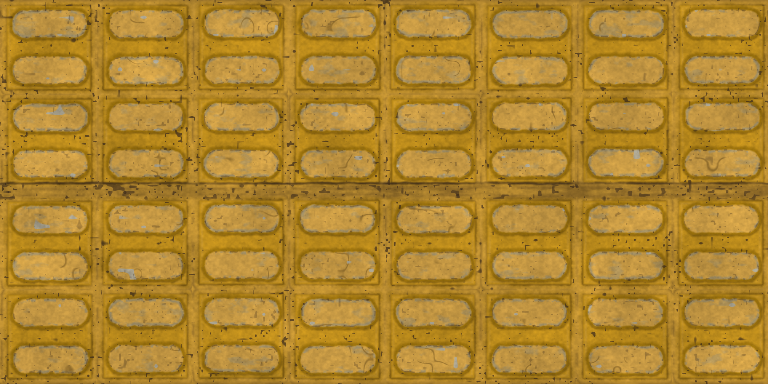
A WebGL 2 fragment shader for this texture:

```glsl
#version 300 es
precision highp float;
// Worn yellow tactile paving: 8 x 4 square plates, each carrying two raised pills.
// Distance functions shape plates, pills and the wide middle seam; layered value
// noise adds grime, chipped rims, broken outlines, fine specks and pits.
uniform vec2 u_resolution;
out vec4 fragColor;

const vec3 FACE   = vec3(0.79, 0.61, 0.27);
const vec3 PLATE  = vec3(0.74, 0.55, 0.11);
const vec3 GUTTER = vec3(0.76, 0.575, 0.20);
const vec3 SKIRT  = vec3(0.60, 0.44, 0.04);
const vec3 SHADE  = vec3(0.42, 0.30, 0.07);
const vec3 SOIL   = vec3(0.50, 0.37, 0.14);
const vec3 CHIP   = vec3(0.60, 0.55, 0.42);
const vec3 PIT    = vec3(0.25, 0.18, 0.11);
const float SEAM_Y = 1.995;

float hash(vec2 p) {
  return fract(sin(dot(p, vec2(127.1, 311.7))) * 43758.5453);
}

float noise(vec2 p) {
  vec2 i = floor(p), f = fract(p);
  f = f * f * (3.0 - 2.0 * f);
  return mix(mix(hash(i), hash(i + vec2(1, 0)), f.x),
             mix(hash(i + vec2(0, 1)), hash(i + vec2(1, 1)), f.x), f.y);
}

float fbm(vec2 p) {
  float sum = 0.0, amp = 0.5;
  for (int i = 0; i < 4; i++) {
    sum += amp * noise(p);
    p = p * 2.03 + 17.3;
    amp *= 0.5;
  }
  return sum / 0.9375;
}

float roundBox(vec2 p, vec2 halfSize, float radius) {
  vec2 q = abs(p) - halfSize + radius;
  return length(max(q, 0.0)) + min(max(q.x, q.y), 0.0) - radius;
}

// Coverage of the inside of a distance field, and of a soft line along it.
float fill(float d, float soft) { return 1.0 - smoothstep(-soft, soft, d); }
float line(float d, float width, float soft) { return fill(abs(d) - width, soft); }

// Ragged fine specks that gather in patches; a lower level gives more of them.
float specks(vec2 p, float scale, float level) {
  float patches = 0.22 * (noise(p * 4.0 + 40.0) - 0.5);
  return smoothstep(level, level + 0.12, noise(p * scale) + patches);
}

// Thin crack where smooth noise crosses its middle value, kept only in places.
float crack(vec2 p, float scale, float keep) {
  float ridge = abs(noise(p * scale) - 0.5);
  return (1.0 - smoothstep(0.0, 0.06, ridge)) * smoothstep(keep, keep + 0.1, noise(p * scale * 0.6 + 21.0));
}

void main() {
  // One unit is one column; y runs downward from the top edge.
  vec2 p = gl_FragCoord.xy / u_resolution.y * 4.0;
  p.y = 4.0 - p.y;
  float soft = max(2.8 / u_resolution.y, 0.008);
  float grain = fbm(p * 26.0);
  float fine = noise(p * 48.0 + 70.0);
  float cloud = fbm(p * 2.6 + 9.0);

  // Locate the plate; the lower pair of rows is pushed down by the seam.
  float lower = step(SEAM_Y, p.y);
  float row = floor((p.y - 0.095 * lower) / 0.97 - 0.005);
  row = clamp(row, 2.0 * lower, 2.0 * lower + 1.0);
  vec2 id = vec2(floor(p.x), row);
  vec2 q = vec2(fract(p.x) - 0.512, p.y - 0.495 - 0.97 * row - 0.095 * lower);
  q += 0.012 * (vec2(hash(id + 1.3), hash(id + 2.9)) - 0.5);

  // Plates: ground, then an outline that is broken and strongest low and right.
  float plate = roundBox(q, vec2(0.437), 0.015) + 0.01 * (grain - 0.5);
  vec3 color = mix(GUTTER, PLATE, fill(plate, 0.012));
  float shadowSide = smoothstep(-0.2, 0.42, max(q.x, q.y));
  float broken = smoothstep(0.25, 0.65, fbm(p * 5.0 + 13.0));
  color = mix(color, SHADE, line(plate - 0.004, 0.008, 0.014) * mix(0.3, 0.95, shadowSide * broken));
  color = mix(color, FACE, 0.5 * line(plate + 0.03, 0.008, 0.016) * (1.0 - 0.5 * broken));
  color = mix(color, SKIRT, 0.35 * fill(-plate - 0.01, 0.01) * fill(plate - 0.04, 0.02) * broken);
  float joint = line(plate - 0.062, 0.008, 0.022);
  color = mix(color, SOIL, joint * smoothstep(0.4, 0.65, fbm(p * 7.0 + 31.0)) * 0.7);

  // Middle seam, and dirt where the sheet ends at top and bottom.
  float seam = p.y - SEAM_Y + 0.03 * (fbm(p * 8.0) - 0.5);
  float stain = smoothstep(0.25, 0.7, fbm(p * vec2(4.0, 16.0) + 5.0));
  float seamDirt = (0.25 + 0.3 * smoothstep(1.5, 4.5, p.x)) * (0.5 + stain);
  color = mix(color, SOIL, line(seam, 0.07, 0.03) * seamDirt);
  color = mix(color, PIT, line(seam + 0.085, 0.01, 0.016) * (0.4 + 0.5 * broken));
  color = mix(color, SHADE, line(seam - 0.075, 0.004, 0.025) * 0.45 * broken);
  color = mix(color, PIT, line(seam, 0.08, 0.02) * specks(p * vec2(0.7, 1.0), 30.0, 0.75) * 0.6);
  color = mix(color, SOIL, fill(min(p.y, 4.0 - p.y) - 0.015, 0.03) * grain);

  // Pills: sloping skirt with a shaded foot, then the rubbed top face.
  float side = step(0.0, q.y);
  vec2 local = vec2(q.x - 0.008, q.y + 0.005 - mix(-0.242, 0.242, side));
  float seed = id.x * 7.0 + id.y * 19.0 + side * 3.0;
  float pill = roundBox(local, vec2(0.388, 0.14), 0.135) + 0.026 * (fbm(p * 15.0) - 0.5);
  color = mix(color, SKIRT, fill(pill - 0.033, 0.024));
  float slope = smoothstep(-0.12, 0.15, local.y + 0.25 * local.x);
  color = mix(color, SHADE, line(pill - 0.028, 0.004, 0.022) * mix(0.15, 0.6, slope));
  float face = fill(pill, 0.013);
  vec3 faceColor = FACE * (0.97 + 0.06 * hash(vec2(seed, 2.3)));
  color = mix(color, faceColor, face);

  // Wear: grey broken rims edged with dark flecks, rubbed patches, rare chips.
  float wear = 0.25 * (hash(vec2(seed, 6.1)) - 0.5);
  float rimWear = smoothstep(0.4, 0.6, fbm(p * 17.0 + 4.0) + wear);
  color = mix(color, CHIP, line(pill + 0.014, 0.012, 0.016) * rimWear * 0.9);
  float flecks = smoothstep(0.5, 0.7, noise(p * 32.0 + 8.0) + 0.5 * wear);
  color = mix(color, PIT, line(pill + 0.004, 0.004, 0.013) * flecks * 0.6);
  float rubbed = smoothstep(0.58, 0.8, fbm(p * vec2(7.0, 12.0) + 50.0) + 0.4 * wear);
  color = mix(color, CHIP, face * rubbed * 0.5);
  color = mix(color, SOIL, face * crack(p, 7.0, 0.68) * 0.6);
  float chip = smoothstep(0.92, 0.96, noise(p * vec2(8.0, 11.0) + 3.0));
  color = mix(color, vec3(0.66, 0.65, 0.60), face * chip * 0.9);

  // Pits gather off the faces; overall grain and stains finish the surface.
  float pits = max(specks(p, 36.0, 0.86), specks(p + 5.7, 17.0, 0.91));
  color = mix(color, PIT, pits * mix(0.75, 0.3, face));
  color *= 0.98 + 0.2 * (grain - 0.5) + 0.07 * (fine - 0.5) + 0.22 * (cloud - 0.5);
  fragColor = vec4(color, 1.0);
}
```
